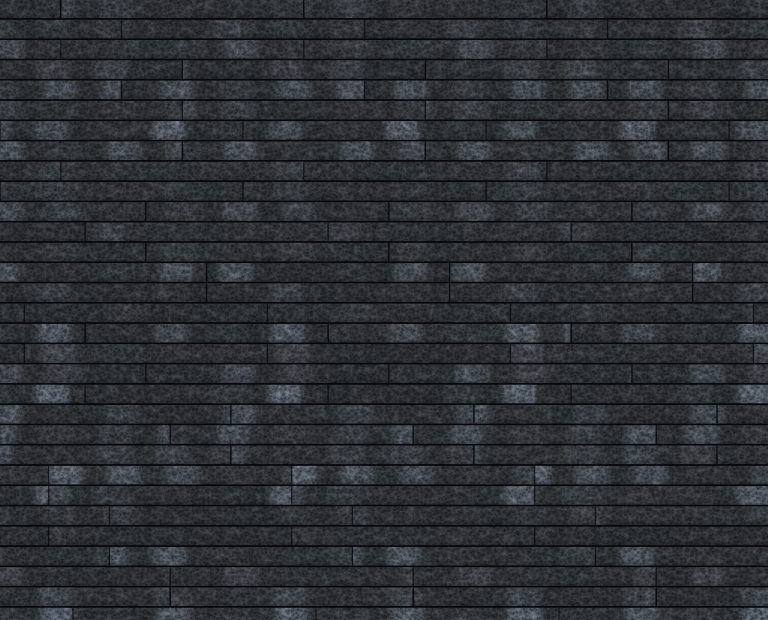
Reproduce this texture procedurally as a WebGL 1 fragment shader.

```glsl
precision highp float;
// Dark slate cladding: long thin planks in staggered courses with black joints.
// Joints come from a five-course stagger; cellular noise gives the stone grain,
// and soft blue-grey patches recur along each plank, cut off at its ends.
uniform vec2 u_resolution;

float hash(vec2 p) {
  p = mod(p, 517.0);
  return fract(sin(dot(p, vec2(12.99, 78.23))) * 4375.85);
}

// Distance to the nearest scattered point, one point per cell.
float cellular(vec2 p) {
  vec2 cell = floor(p);
  float nearest = 2.0;
  for (int j = -1; j <= 1; j++) {
    for (int i = -1; i <= 1; i++) {
      vec2 c = cell + vec2(float(i), float(j));
      vec2 point = c + vec2(hash(c), hash(c + 41.3));
      nearest = min(nearest, length(p - point));
    }
  }
  return nearest;
}

// Joint shift of a course, in plank lengths.
float stagger(float course) {
  float m = mod(course, 5.0);
  float quarters = 1.0 + mod(m, 2.0) + step(2.5, m);
  quarters += 2.0 * floor(course / 5.0) + 1.4 * floor(course / 10.0);
  // Some lower courses break the regular steps.
  if (course > 9.5 && abs(course - 17.0) > 2.5) {
    quarters += m == 1.0 ? 2.0 : (m == 3.0 ? -1.0 : 0.0);
  }
  return quarters * 0.25;
}

void main() {
  vec2 uv = gl_FragCoord.xy / u_resolution;
  vec2 stone = vec2(uv.x, uv.y * 0.81);

  // Courses counted from the top, planks counted from the left.
  float y = (1.0 - uv.y) * 30.58 + 0.066;
  float course = floor(y);
  float x = uv.x * 3.16 - stagger(course);
  float plank = floor(x);
  vec2 local = vec2(fract(x), fract(y));

  // Stone grain at three scales.
  float fine = cellular(stone * vec2(190.0, 220.0));
  float coarse = cellular(stone * vec2(70.0, 115.0) + course * 7.3);
  float speckle = hash(floor(stone * 512.0));
  float grain = 0.6 * (fine - 0.45) + 0.45 * (coarse - 0.45) + 0.24 * (speckle - 0.5);

  // Pale patches in regular columns, varied by course and place in the plank.
  float column = uv.x * 13.13 + 0.12 * sin(course * 2.4);
  float index = floor(column + 0.5);
  float offset = abs(column - index) + 0.2 * (coarse - 0.45);
  float strength = hash(vec2(index - 4.0 * plank + 9.0, course + 5.0));
  strength = strength * strength * (0.75 + 0.25 * mod(index, 2.0));
  float patchy = smoothstep(0.36, 0.19, offset) * strength;

  // Neutral and teal slate, blended along the plank.
  float tint = 0.5 + 0.5 * sin(local.x * 9.0 + course * 2.1);
  vec3 slate = mix(vec3(0.183, 0.186, 0.199), vec3(0.172, 0.191, 0.203), tint);
  slate *= 0.95 + 0.08 * hash(vec2(course, plank + 20.0));
  vec3 color = mix(slate, vec3(0.35, 0.385, 0.43), 0.85 * patchy);
  color *= 1.0 + grain;

  // Curled pale veins where the coarse cells meet, and a darker lower edge.
  float curl = sin(stone.x * 260.0 + 2.5 * sin(stone.y * 310.0 + course));
  float vein = smoothstep(0.3, 0.0, abs(curl + 1.5 * (coarse - 0.5)));
  color += 0.045 * vein * smoothstep(0.4, 0.7, coarse);
  color *= 1.03 - 0.14 * smoothstep(0.6, 1.0, local.y);

  // Black joints, with distances measured in course heights.
  float pixel = 30.58 / u_resolution.y;
  vec2 edge = min(local, 1.0 - local) * vec2(11.95, 1.0);
  vec2 halfWidth = vec2(0.034, 0.04);
  vec2 joint = 1.0 - smoothstep(halfWidth - 0.6 * pixel, halfWidth + 0.6 * pixel, edge);
  joint.x *= 0.65 + 0.35 * hash(vec2(course, 11.0));
  color = mix(color, vec3(0.025, 0.025, 0.04), max(joint.x, joint.y));

  gl_FragColor = vec4(color, 1.0);
}
```
